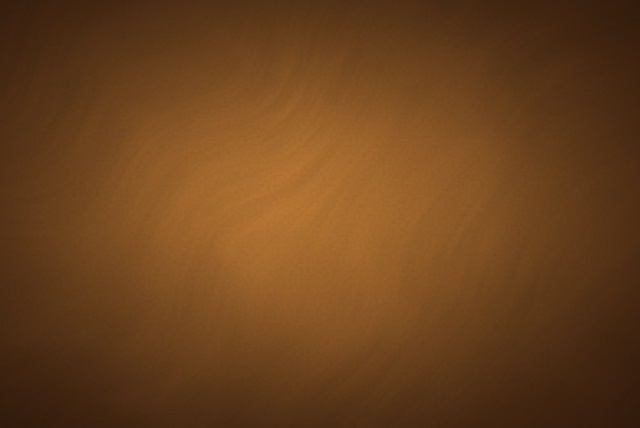
A Shadertoy shader for this background:

```glsl
// Draws a warm brown leather-like backdrop with a soft amber glow and faint swirling brush strokes.

// Colours at the rim and at the heart of the glow
const vec3 RIM_COLOR   = vec3(0.150, 0.072, 0.033);
const vec3 GLOW_COLOR  = vec3(0.680, 0.438, 0.192);

// Glow placement, in fractions of the canvas
const vec2  GLOW_CENTER = vec2(0.475, 0.520);
const float GLOW_RADIUS = 0.460;

// Surface texture, in units of canvas height
const float STROKE_ANGLE   = 0.85;
const float WARP_SCALE     = 2.3;
const float WARP_AMOUNT    = 0.22;
const vec2  STROKE_SCALE   = vec2(4.0, 34.0);
const float MOTTLE_SCALE   = 3.2;
const float GRAIN_SCALE    = 130.0;
const float MOTTLE_AMOUNT  = 0.10;
const float STROKE_AMOUNT  = 0.065;
const float GRAIN_AMOUNT   = 0.045;

vec2 hashGradient(vec2 cell) {
    vec3 h = fract(cell.xyx * vec3(0.1031, 0.1030, 0.0973));
    h += dot(h, h.yzx + 33.33);
    float angle = 6.2832 * fract((h.x + h.y) * h.z);
    return vec2(cos(angle), sin(angle));
}

float gradientNoise(vec2 p) {
    vec2 cell = floor(p);
    vec2 f = p - cell;
    vec2 blend = f * f * f * (f * (f * 6.0 - 15.0) + 10.0);
    float a = dot(hashGradient(cell), f);
    float b = dot(hashGradient(cell + vec2(1, 0)), f - vec2(1, 0));
    float c = dot(hashGradient(cell + vec2(0, 1)), f - vec2(0, 1));
    float d = dot(hashGradient(cell + vec2(1, 1)), f - vec2(1, 1));
    return mix(mix(a, b, blend.x), mix(c, d, blend.x), blend.y);
}

float fbm(vec2 p) {
    float sum = 0.0;
    float amplitude = 0.6;
    for (int i = 0; i < 4; i++) {
        sum += amplitude * gradientNoise(p);
        p = mat2(1.6, 1.2, -1.2, 1.6) * p + 7.3;
        amplitude *= 0.5;
    }
    return sum;
}

// Bends the plane so that straight strokes become sweeping curls
vec2 swirl(vec2 p) {
    vec2 q = p * WARP_SCALE;
    return p + WARP_AMOUNT * vec2(gradientNoise(q + 11.7), gradientNoise(q + 43.1));
}

// Long thin noise drawn along the brush direction
float brushStrokes(vec2 p) {
    float c = cos(STROKE_ANGLE);
    float s = sin(STROKE_ANGLE);
    vec2 along = mat2(c, -s, s, c) * p;
    float broad = gradientNoise(along * STROKE_SCALE * 0.4 + 5.2);
    float medium = gradientNoise(along * STROKE_SCALE);
    float fine = gradientNoise(along * STROKE_SCALE * 2.3 + 19.4);
    return 0.5 * broad + 0.5 * medium + 0.4 * fine;
}

void mainImage(out vec4 fragColor, in vec2 fragCoord) {
    vec2 uv = fragCoord / iResolution.xy;
    vec2 p = fragCoord / iResolution.y;

    // Oval glow that fades toward the corners
    vec2 offset = (uv - GLOW_CENTER) / GLOW_RADIUS;
    float glow = exp(-dot(offset, offset));
    vec3 color = mix(RIM_COLOR, GLOW_COLOR, glow);

    // Cloudy mottling, brush strokes and fine grain
    vec2 warped = swirl(p);
    float mottle = fbm(warped * MOTTLE_SCALE + 2.6);
    float strokes = brushStrokes(warped);
    float patches = 0.6 + 0.8 * smoothstep(-0.3, 0.4, gradientNoise(p * 3.7 + 31.0));
    float grain = gradientNoise(p * GRAIN_SCALE);
    color *= 1.0 + MOTTLE_AMOUNT * mottle
                 + STROKE_AMOUNT * strokes * patches
                 + GRAIN_AMOUNT * grain;

    fragColor = vec4(clamp(color, 0.0, 1.0), 1.0);
}
```
